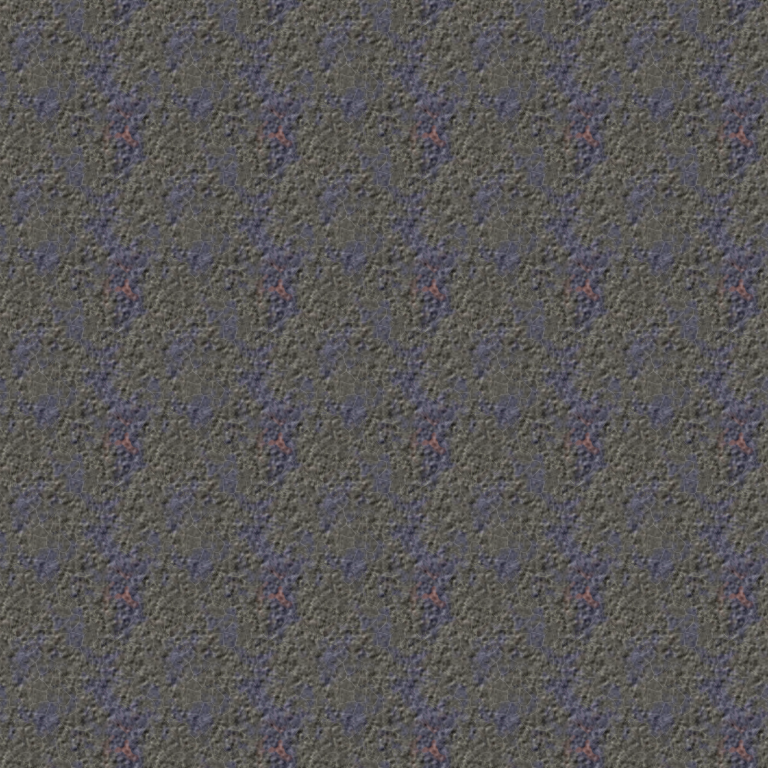
Reproduce this texture procedurally as a three.js fragment shader.

```glsl
// Weathered ground in blue-grey and olive, one worn patch repeated in a 5 by 5 grid.
// Wrapped value noise on turned lattices gives stain, relief and grain; wrapped cell
// noise draws pale cracks and curly crust rims; a few rusty flakes lie in a dark hollow.
#define REPEATS 5.0
#define OLIVE vec3(0.348, 0.340, 0.315)
#define BLUE vec3(0.325, 0.326, 0.388)
#define VIOLET vec3(0.440, 0.390, 0.480)
#define LICHEN vec3(0.480, 0.480, 0.420)
#define RUST vec3(0.540, 0.380, 0.350)
#define CRACK_CELLS 13.0
#define CRACK_WIDTH 0.16
#define RELIEF_STEP 0.006
#define RELIEF_GAIN 0.46
#define GRAIN 0.095
#define TAU 6.28318

varying vec2 vUv;

float hash(vec2 p) {
  return fract(sin(dot(p, vec2(127.1, 311.7))) * 43758.5453);
}

// Lattice index wrapped to n cells per repeat
vec2 wrapCell(vec2 i, float n) {
  return floor(mod(i + 0.5, n));
}

// Value noise with n cells per repeat
float noise(vec2 q, float n) {
  vec2 p = q * n, i = floor(p), f = fract(p);
  vec2 seed = vec2(n * 1.7, n * 0.6);
  f = f * f * (3.0 - 2.0 * f);
  float a = hash(wrapCell(i, n) + seed);
  float b = hash(wrapCell(i + vec2(1.0, 0.0), n) + seed);
  float c = hash(wrapCell(i + vec2(0.0, 1.0), n) + seed);
  float d = hash(wrapCell(i + 1.0, n) + seed);
  return mix(mix(a, b, f.x), mix(c, d, f.x), f.y);
}

// Whole-number turns of the lattice, which keep the wrap: 45 and 27 degrees
vec2 turnHalf(vec2 q) { return vec2(q.x + q.y, q.y - q.x); }
vec2 turnThird(vec2 q) { return vec2(2.0 * q.x + q.y, 2.0 * q.y - q.x); }

// Three octaves, each on its own lattice angle
float fbm(vec2 q, float n) {
  float sum = 0.50 * noise(q, n);
  sum += 0.28 * noise(turnThird(q), n);
  return sum + 0.22 * noise(turnHalf(q), 3.0 * n);
}

// Crusty height field
float relief(vec2 q) {
  float coarse = noise(turnThird(q), 7.0), mid = noise(turnHalf(q), 19.0);
  return 0.20 * coarse + 0.35 * mid + 0.45 * noise(turnThird(q), 22.0);
}

// Gap between nearest and second nearest cell point: zero on cell borders
float cellGap(vec2 q, float n) {
  vec2 p = q * n, i = floor(p), f = fract(p);
  float near = 8.0, next = 8.0;
  for (int y = -1; y <= 1; y++) {
    for (int x = -1; x <= 1; x++) {
      vec2 o = vec2(float(x), float(y));
      vec2 c = wrapCell(i + o, n);
      float d = length(o + vec2(hash(c + 3.1), hash(c + 17.3)) - f);
      next = min(next, max(near, d));
      near = min(near, d);
    }
  }
  return next - near;
}

void main() {
  vec2 q = vUv * REPEATS;
  vec2 warp = vec2(noise(q, 7.0), noise(q, 8.0)) - 0.5;
  vec2 w = q + 0.13 * warp;

  // Mottled stain and crusted areas
  vec2 stainWave = cos(2.0 * TAU * (w - 0.3));
  float mottle = noise(turnHalf(q), 15.0) + noise(turnThird(q), 17.0) - 1.0;
  float stain = fbm(q, 6.0) + 0.05 * (stainWave.x + stainWave.y) + 0.22 * mottle;
  float blue = smoothstep(0.36, 0.76, stain);
  float crustField = fbm(q, 7.0) + 0.06 * cos(TAU * w.x) + 0.05 * cos(TAU * (w.y - 0.95));
  float crust = smoothstep(0.34, 0.66, crustField + 0.08 * mottle);

  vec3 color = mix(OLIVE, BLUE, blue);
  color *= 0.92 + 0.16 * fbm(q, 9.0);

  // Pale web of cracks, clearest where the ground is smooth
  float gap = cellGap(q + 0.05 * warp + 0.02 * noise(q, 22.0), CRACK_CELLS);
  float web = 1.0 - smoothstep(0.0, CRACK_WIDTH, gap);
  color += 0.075 * web * (1.0 - 0.6 * crust) * (0.3 + noise(q, 10.0));

  // Curly rims on the crust, violet on blue ground and lichen on olive
  float rim = 1.0 - smoothstep(0.04, 0.30, cellGap(turnHalf(w), 17.0));
  rim *= smoothstep(0.30, 0.70, noise(turnThird(q), 13.0));
  float tint = smoothstep(0.40, 0.65, 0.5 * blue + 0.5 * noise(q, 37.0));
  color = mix(color, mix(LICHEN, VIOLET, tint), 0.50 * rim * (0.1 + 0.9 * crust));

  // Rusty flakes over a dark hollow, with a sparse scatter elsewhere
  vec2 toHollow = fract(q - vec2(0.81, 0.14) + 0.5) - 0.5;
  float hollow = exp(-dot(toHollow, toHollow) * 75.0);
  float flake = smoothstep(0.70, 0.86, noise(turnHalf(q), 17.0) + 0.15 * hollow);
  color *= 1.0 - 0.22 * hollow * smoothstep(0.35, 0.65, noise(q, 18.0));
  color = mix(color, RUST, flake * (0.10 * crust + 0.65 * hollow));

  // Light from the upper left, dark pits and fine grain
  vec2 toLight = vec2(-RELIEF_STEP, RELIEF_STEP);
  float slope = relief(q - toLight) - relief(q + toLight);
  color += RELIEF_GAIN * slope * (0.25 + 0.75 * max(crust, hollow));
  color -= 0.06 * crust * (1.0 - smoothstep(0.26, 0.45, relief(q)));
  color += GRAIN * (noise(q, 83.0) - 0.5);

  gl_FragColor = vec4(clamp(color, 0.0, 1.0), 1.0);
}
```
